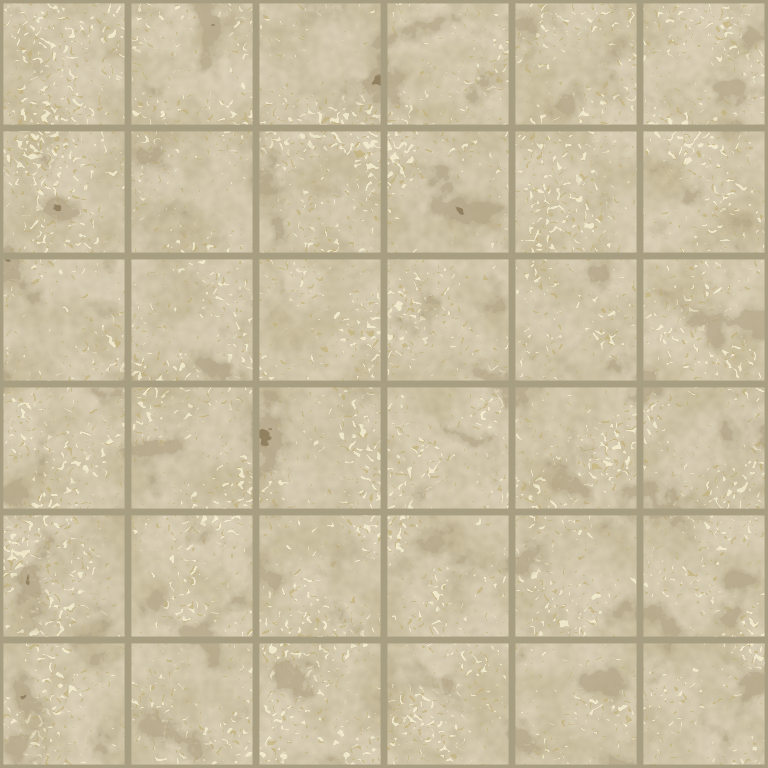
Reproduce this texture procedurally as a WebGL 1 fragment shader.

```glsl
precision highp float;
// Square beige stone tiles, six by six, set in flat olive-grey grout.
// Layered gradient noise gives the clouds, brown stains with dark cores
// and cream and ochre flecks, all running on from tile to tile.

uniform vec2 u_resolution;

#define TILES 6.0
#define GROUT_WIDTH 0.054
#define CLOUD_SCALE 15.0
#define STAIN_SCALE 13.0
#define FLECK_SCALE 145.0
#define STAIN_EDGE 0.19
#define CORE_EDGE 0.345
#define CREAM_EDGE 0.35
#define OCHRE_EDGE 0.34
#define TILE_TONE 0.012

const vec3 GROUT = vec3(0.66, 0.62, 0.51);
const vec3 STONE_DARK = vec3(0.785, 0.74, 0.615);
const vec3 STONE_LIGHT = vec3(0.84, 0.80, 0.70);
const vec3 STAIN = vec3(0.70, 0.645, 0.525);
const vec3 CORE = vec3(0.55, 0.48, 0.35);
const vec3 CREAM = vec3(0.96, 0.935, 0.82);
const vec3 OCHRE = vec3(0.76, 0.69, 0.46);

float hash(vec2 p) {
  vec3 q = fract(p.xyx * 0.1031);
  q += dot(q, q.yzx + 33.33);
  return fract((q.x + q.y) * q.z);
}

// Dot product of a random unit gradient with the offset from its corner
float corner(vec2 cell, vec2 offset) {
  float angle = 6.2832 * hash(cell);
  return dot(vec2(cos(angle), sin(angle)), offset);
}

float gradientNoise(vec2 p) {
  vec2 i = floor(p);
  vec2 f = p - i;
  vec2 w = f * f * f * (f * (f * 6.0 - 15.0) + 10.0);
  vec2 e = vec2(1.0, 0.0);
  float low = mix(corner(i, f), corner(i + e, f - e), w.x);
  float high = mix(corner(i + e.yx, f - e.yx), corner(i + 1.0, f - 1.0), w.x);
  return mix(low, high, w.y);
}

float fbm(vec2 p) {
  float sum = 0.0;
  float amplitude = 0.5;
  for (int octave = 0; octave < 5; octave++) {
    sum += amplitude * gradientNoise(p);
    p = mat2(1.6, 1.2, -1.2, 1.6) * p + 17.3;
    amplitude *= 0.5;
  }
  return sum;
}

vec3 stone(vec2 uv) {
  // Soft clouds and fine grain
  float cloud = fbm(uv * CLOUD_SCALE + 5.0);
  vec3 color = mix(STONE_DARK, STONE_LIGHT, smoothstep(-0.3, 0.25, cloud));
  color += 0.035 * gradientNoise(uv * FLECK_SCALE * 0.6 + 71.0);

  // Flecks, gathered into denser patches
  float patches = fbm(uv * STAIN_SCALE * 0.7 + 43.0);
  vec2 warp = vec2(gradientNoise(uv * 90.0 + 3.0), gradientNoise(uv * 90.0 + 61.0));
  vec2 p = uv * FLECK_SCALE + 1.2 * warp;
  float stain = fbm(uv * STAIN_SCALE + 91.0);
  float density = 0.75 * patches - 0.25 * max(stain, 0.0);
  float ochre = gradientNoise(p * 1.15 + 29.0) + 0.5 * density;
  float cream = gradientNoise(p + 11.0) + density;
  color = mix(color, OCHRE, 0.65 * smoothstep(OCHRE_EDGE, OCHRE_EDGE + 0.12, ochre));
  color = mix(color, CREAM, 0.85 * smoothstep(CREAM_EDGE, CREAM_EDGE + 0.14, cream));

  // Stains: a faint halo, a firmer edge, then a rare dark core
  color = mix(color, STAIN, 0.5 * smoothstep(0.05, 0.24, stain));
  color = mix(color, STAIN, 0.5 * smoothstep(STAIN_EDGE, STAIN_EDGE + 0.025, stain));
  return mix(color, CORE, 0.85 * smoothstep(CORE_EDGE, CORE_EDGE + 0.025, stain));
}

void main() {
  vec2 uv = gl_FragCoord.xy / u_resolution;
  vec2 grid = uv * TILES;
  vec3 color = stone(uv) + TILE_TONE * (hash(floor(grid) + 7.0) - 0.5);

  // Grout is centred on the cell borders, with a pixel-wide soft edge
  vec2 border = 0.5 - abs(fract(grid) - 0.5);
  vec2 blur = 0.5 * TILES / u_resolution;
  vec2 inside = smoothstep(0.5 * GROUT_WIDTH - blur, 0.5 * GROUT_WIDTH + blur, border);
  color = mix(GROUT, color, inside.x * inside.y);

  gl_FragColor = vec4(color, 1.0);
}
```
